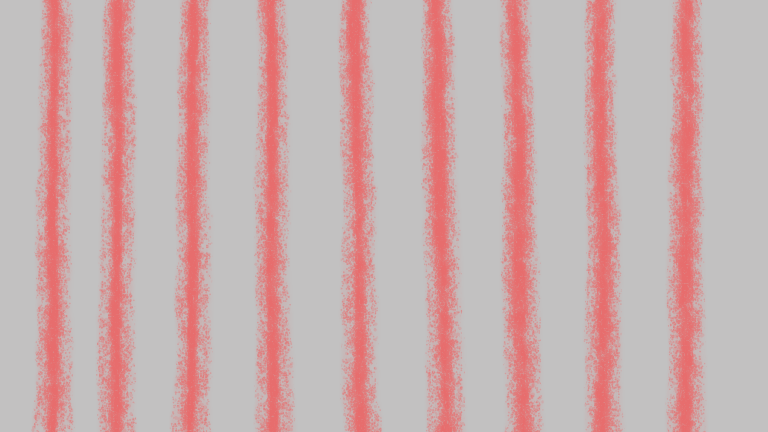
A Shadertoy shader for this pattern:

```glsl
// Nine upright bands of red chalk spray on a plain grey ground.
// Each band is a dense core inside a wider, patchy dusting. Layered sines vary
// the density, and two sizes of cellular dots turn it into grain.

const vec3  PAPER        = vec3(0.76, 0.755, 0.755);
const vec3  INK          = vec3(0.91, 0.42, 0.42);
const int   BANDS        = 9;
const float FIRST_X      = 0.123;  // lengths are in canvas heights
const float SPACING      = 0.183;
const float CORE_WIDTH   = 0.0125;
const float CORE_DENSITY = 0.62;
const float DUST_WIDTH   = 0.042;
const float DUST_DENSITY = 0.36;
const float DUST_SHIFT   = 0.003;
const float FINE_GRAIN   = 250.0;  // cells per canvas height
const float COARSE_GRAIN = 125.0;

vec3 hash3(vec2 p) {
    vec3 q = fract(p.xyx * vec3(0.1031, 0.1030, 0.0973));
    q += dot(q, q.yxz + 33.33);
    return fract((q.xxy + q.yzz) * q.zyx);
}

float bump(float x, float centre, float width) {
    float t = (x - centre) / width;
    return exp(-t * t);
}

// Warped sines in four layers, roughly -1 to 1
float patches(vec2 p) {
    float sum = 0.0, amp = 0.6;
    for (int i = 0; i < 4; i++) {
        sum += amp * sin(p.x + 1.7 * sin(p.y * 0.83)) * sin(p.y + 1.3 * sin(p.x * 0.71));
        p = mat2(1.5, 1.1, -1.1, 1.5) * p + 2.3;
        amp *= 0.65;
    }
    return sum;
}

// Uneven spacing and a slight lean, with a hand-drawn wobble
float bandCentre(float id, float y) {
    float x = FIRST_X + SPACING * id;
    x -= 0.045 * sin(3.14159 * pow(id / float(BANDS - 1), 0.6));
    x += 0.017 * bump(id, 4.5, 1.0);
    float lean = 0.03 * bump(id, 5.2, 2.0) - 0.005;
    x += lean * (0.5 - y);
    return x + 0.002 * sin(y * 9.0 + id * 2.4) + 0.001 * sin(y * 23.0 + id * 5.1);
}

// Amount of pigment laid down by one band
float bandDensity(vec2 p, float id) {
    float d = p.x - bandCentre(id, p.y);
    if (abs(d) > 0.1) return 0.0;
    vec2 seed = vec2(id * 7.3, id * 3.9);

    // Core: broader and paler in the later bands
    float broad = smoothstep(3.0, 6.0, id);
    float width = CORE_WIDTH + 0.005 * broad + 0.002 * sin(p.y * 7.0 + id * 1.9);
    float strength = CORE_DENSITY - 0.08 * broad + 0.10 * patches(vec2(2.0, 11.0 * p.y) + seed);
    float core = strength * bump(d, 0.0, width);

    // Dust: spreads towards the bottom, with a crisper left edge
    float side = d - DUST_SHIFT;
    float reach = DUST_WIDTH + 0.010 * (0.5 - p.y);
    reach += 0.005 * patches(vec2(sign(side) * 2.0, p.y * 13.0) + seed);
    float soft = side < 0.0 ? 0.009 : 0.015;
    float mask = 1.0 - smoothstep(reach - soft, reach + 0.004, abs(side));
    float cloud = 0.95 + 0.55 * patches(p * vec2(75.0, 38.0) + seed);
    float streak = 1.0 + 0.12 * sin(p.x * 610.0 + id) * sin(p.x * 263.0 + 2.0 * id);
    float fade = mix(1.2, 0.75, smoothstep(0.0, DUST_WIDTH, abs(side)));
    float dust = DUST_DENSITY * mask * max(cloud, 0.12) * streak * fade;

    return core + dust;
}

// Cellular dots whose number and size follow the density
float grain(vec2 p, float cells, float density) {
    vec2 q = p * cells, cell = floor(q);
    float blur = 0.6 * cells / iResolution.y;
    float cover = 0.0;
    for (int j = -1; j <= 1; j++)
    for (int i = -1; i <= 1; i++) {
        vec2 c = cell + vec2(i, j);
        vec3 h = hash3(c + cells);
        float shown = smoothstep(0.0, 0.1, density * 1.45 - h.z);
        float radius = 0.4 + 0.5 * density;
        float dist = length(q - c - h.xy);
        cover = max(cover, shown * (1.0 - smoothstep(radius - blur, radius + blur, dist)));
    }
    return cover;
}

void mainImage(out vec4 fragColor, in vec2 fragCoord) {
    vec2 p = fragCoord / iResolution.y;

    float density = 0.0;
    for (int i = 0; i < BANDS; i++)
        density = max(density, bandDensity(p, float(i)));
    density = min(density, 0.96);

    // Soft haze under fine and coarse grain
    float cover = 0.0;
    if (density > 0.002)
        cover = 0.45 * density
              + 0.35 * grain(p, FINE_GRAIN, density)
              + 0.20 * grain(p, COARSE_GRAIN, density);

    fragColor = vec4(mix(PAPER, INK, cover), 1.0);
}
```
